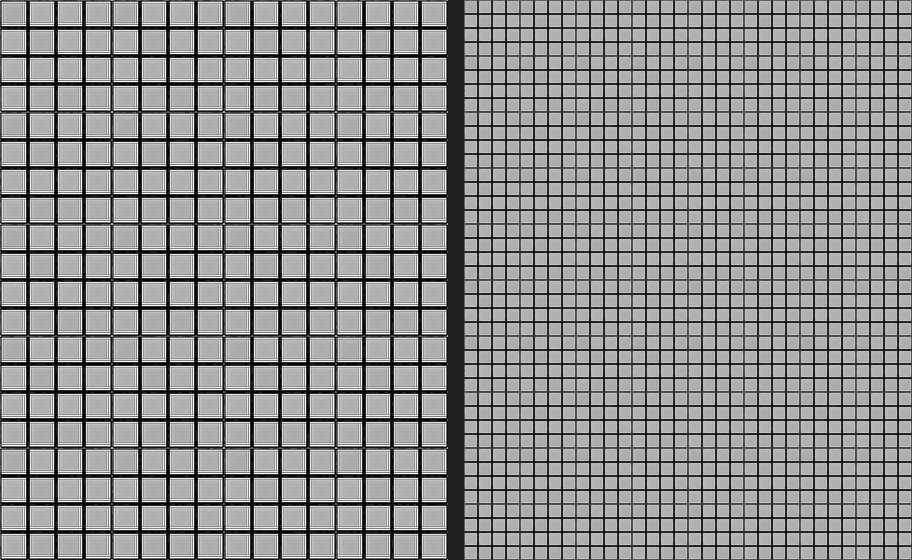
Left: one tile. Right: repeated 2 by 2.
Reproduce this pattern procedurally as a Shadertoy shader.

```glsl
const vec2 CELLS = vec2(16.0, 20.0);
const float BEAT = 4.0;      // every fourth joint is thinner and brighter
const float TAU = 6.2831853;

float hash(vec2 p) {
    vec3 q = fract(vec3(p.xyx) * 0.1031);
    q += dot(q, q.yzx + 33.33);
    return fract((q.x + q.y) * q.z);
}

// Box-filtered coverage of a stripe
float stripe(float x, float centre, float halfWidth, float pixel) {
    float lo = max(x - 0.5 * pixel, centre - halfWidth);
    float hi = min(x + 0.5 * pixel, centre + halfWidth);
    return clamp((hi - lo) / pixel, 0.0, 1.0);
}

// 1 on every fourth joint, 0 elsewhere
float beatJoint(float index) {
    return 1.0 - step(0.5, mod(index, BEAT));
}

// Fine ripples that fade away from the tile edges
float ripple(float x) {
    float edge = min(x, 1.0 - x);
    return cos(TAU * 9.0 * x) * exp(-7.0 * edge);
}

// Bright and dark bevel lines across one axis
float bevel(float tone, float x, float pixel, float gain) {
    tone = mix(tone, 0.93, stripe(x, 0.085, 0.020, pixel) * gain);
    tone = mix(tone, 0.54, stripe(x, 0.125, 0.016, pixel) * 0.8);
    tone = mix(tone, 0.82, stripe(x, 0.165, 0.016, pixel) * 0.6);
    tone = mix(tone, 0.50, stripe(x, 0.805, 0.016, pixel) * 0.7);
    tone = mix(tone, 0.96, stripe(x, 0.845, 0.018, pixel) * gain);
    tone = mix(tone, 0.38, stripe(x, 0.880, 0.014, pixel) * 0.9);
    tone = mix(tone, 1.00, stripe(x, 0.918, 0.022, pixel));
    return tone;
}

// Dark joint with a worn, broken highlight along its middle
float joint(float tone, float across, float along, float index, float seed, float pixel) {
    float bright = beatJoint(index);
    float halfWidth = mix(0.064, 0.052, bright);
    float dash = hash(vec2(floor(along * 8.0) + seed, index + seed));
    float streak = mix(0.20 * smoothstep(0.3, 0.9, dash), 0.24 + 0.3 * dash, bright);
    tone = mix(tone, 0.025, stripe(across, 0.0, halfWidth, pixel));
    return mix(tone, streak, stripe(across, 0.010, 0.014, pixel));
}

void mainImage(out vec4 fragColor, in vec2 fragCoord) {
    vec2 uv = fragCoord / iResolution.xy;
    vec2 grid = vec2(uv.x, 1.0 - uv.y) * CELLS;
    vec2 pixel = CELLS / iResolution.xy;
    vec2 local = fract(grid);
    vec2 cell = mod(floor(grid), CELLS);
    vec2 nearest = floor(grid + 0.5);
    vec2 offset = grid - nearest;
    vec2 index = mod(nearest, CELLS);

    // Grey face with faint grooves and a softly darker middle
    float vary = hash(mod(cell, BEAT)) - 0.5;
    vec2 fromMiddle = abs(local - 0.5);
    float tone = 0.67 + 0.09 * max(fromMiddle.x, fromMiddle.y) + 0.02 * vary;
    tone += 0.07 * ripple(local.x) + 0.09 * ripple(local.y);
    tone += 0.012 * cos(TAU * 8.0 * local.y);

    // Raised rims
    float gain = 0.8 + 0.35 * vary;
    tone = bevel(tone, local.x, pixel.x, gain);
    tone = bevel(tone, local.y, pixel.y, gain);

    // Joints and the glints where bright ones cross
    tone = joint(tone, offset.x, local.y, index.x, 3.0 + cell.y, pixel.x);
    tone = joint(tone, offset.y, local.x, index.y, 41.0 + cell.x, pixel.y);
    float crossing = stripe(offset.x, 0.0, 0.035, pixel.x) * stripe(offset.y, 0.0, 0.035, pixel.y);
    float glint = 0.25 * (beatJoint(index.x) + beatJoint(index.y));
    tone = mix(tone, 0.05 + 1.3 * glint, crossing);

    fragColor = vec4(vec3(clamp(tone, 0.0, 1.0)), 1.0);
}
```
